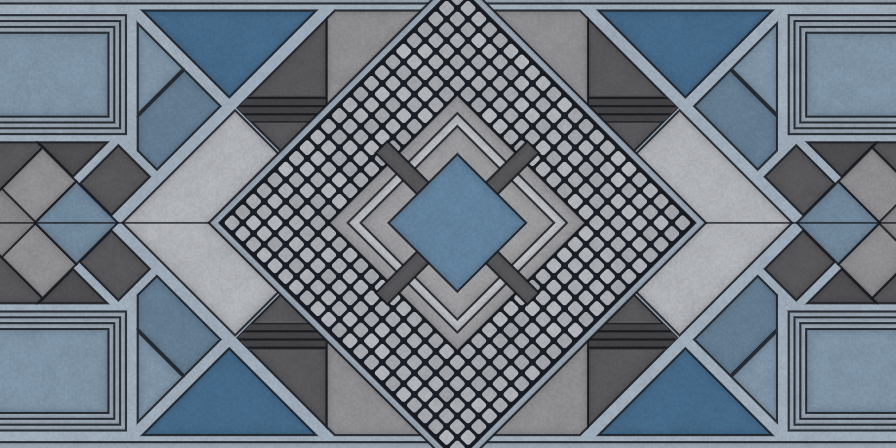
This pattern is drawn by a WebGL 2 fragment shader. Its source:

```glsl
#version 300 es
precision highp float;

uniform vec2 u_resolution;
out vec4 fragColor;

#define LIGHT vec3(0.68, 0.69, 0.71)
#define RIDGE vec3(0.61, 0.66, 0.71)
#define STONE vec3(0.55, 0.55, 0.56)
#define PANEL vec3(0.49, 0.57, 0.64)
#define STEEL vec3(0.39, 0.48, 0.56)
#define BLUE vec3(0.27, 0.41, 0.53)
#define TAUPE vec3(0.34, 0.34, 0.35)
#define INK vec3(0.07, 0.08, 0.10)
#define GRID_PITCH 13.0
#define LINE_HALF 0.9
#define GRAIN 0.07

// Design space: the canvas is 384 units high.
const float HEIGHT = 384.0;
const float FAR = 999.0;
const float DIAGONAL = 0.70711;

float hash(vec2 p) {
    vec3 h = fract(p.xyx * 0.1031);
    h += dot(h, h.yzx + 33.33);
    return fract((h.x + h.y) * h.z);
}

float noise(vec2 p) {
    vec2 i = floor(p), f = fract(p);
    f = f * f * (3.0 - 2.0 * f);
    vec2 e = vec2(0.0, 1.0);
    return mix(mix(hash(i), hash(i + e.yx), f.x),
               mix(hash(i + e), hash(i + e.yy), f.x), f.y);
}

float coverage(float dist) {
    float aa = 0.6 * HEIGHT / u_resolution.y;
    return 1.0 - smoothstep(-aa, aa, dist);
}

// Distance to a strip between two values, straight or at 45 degrees.
float strip(float v, float lo, float hi) { return max(lo - v, v - hi); }
float slant(float v, float lo, float hi) { return strip(v, lo, hi) * DIAGONAL; }

// Fills a shape, shading its rim and inking its outline.
void paint(inout vec3 color, float dist, vec3 tint) {
    float rim = 1.0 - 0.18 * exp(min(dist, 0.0) / 3.0);
    color = mix(color, tint * rim, coverage(dist));
    color = mix(color, INK, 0.8 * coverage(abs(dist) - LINE_HALF));
}

void sidePanels(inout vec3 color, vec2 q, float s, float d) {
    float top = q.y - 182.0;
    paint(color, top + 0.0 > 0.0 ? 188.0 - q.y : 6.0, RIDGE);

    // Triangles around the crossing ridges
    paint(color, max(max(slant(s, 303.0, FAR), slant(d, -FAR, 88.0)), top), BLUE);
    float wedge = max(slant(s, 212.0, 287.0), slant(d, -FAR, 90.0));
    float dark = max(max(wedge, 112.0 - q.x), top);
    paint(color, dark, TAUPE);
    float bars = max(dark, strip(q.y, 86.0, 109.0));
    color = mix(color, TAUPE * 0.75, coverage(bars));
    float bar = abs(fract((q.y - 86.0) / 7.0 + 0.5) - 0.5) * 7.0;
    color = mix(color, INK, 0.8 * coverage(max(bars, bar - 1.0)));
    paint(color, max(max(wedge, q.x - 112.0), top), STONE);
    paint(color, max(slant(s, 212.0, 287.0), slant(d, 94.0, FAR)), LIGHT);

    // Blue slabs beside the frames
    float slab = max(slant(d, 103.0, 212.0), q.x - 274.0);
    paint(color, max(slab, slant(s, 303.0, 365.0)), STEEL);
    paint(color, max(max(slab, slant(s, 367.0, FAR)), top), PANEL);

    // Diamonds along the horizontal axis
    float row = q.y - 69.0;
    float outer = slant(d, 291.0, FAR);
    paint(color, max(max(slant(s, 303.0, 357.0), slant(d, 224.0, 290.0)), row), TAUPE);
    paint(color, max(max(slant(s, 369.0, FAR), slant(d, 224.0, 290.0)), row), TAUPE * 0.9);
    paint(color, max(max(slant(s, 420.0, FAR), outer), row), TAUPE);
    paint(color, max(slant(s, 362.0, 420.0), outer), STONE);
    paint(color, max(slant(s, 362.0, 420.0), slant(d, 361.0, FAR)), STONE * 0.95);
    paint(color, max(slant(s, -FAR, 362.0), outer), mix(STEEL, PANEL, 0.5));

    // Nested frames in the corners
    float frame = max(284.0 - q.x, strip(q.y, 76.0, 178.0));
    paint(color, frame, RIDGE);
    paint(color, frame + 5.0, RIDGE);
    paint(color, frame + 10.0, RIDGE);
    paint(color, frame + 15.0, PANEL);
    color = mix(color, INK, 0.7 * coverage(max(q.y - 0.8, 212.0 - q.x)));
}

void centerDiamond(inout vec3 color, vec2 p, float s, float d) {
    // Border and tiled field
    paint(color, slant(s, -FAR, 213.0), RIDGE);
    float field = slant(s, -FAR, 204.0);
    paint(color, field, INK * 1.5);
    vec2 grid = vec2(p.x + p.y, p.x - p.y) * DIAGONAL / GRID_PITCH;
    vec2 cell = abs(fract(grid) - 0.5) * GRID_PITCH - 2.8;
    float tile = length(max(cell, 0.0)) - 2.4;
    vec3 tileTint = LIGHT * (0.90 + 0.12 * hash(floor(grid) + 80.0));
    color = mix(color, tileTint, coverage(max(tile, field + 1.0)));

    // Stepped medallion with diagonal arms
    paint(color, slant(s, -FAR, 110.0), STONE * 1.08);
    paint(color, slant(s, -FAR, 94.0), LIGHT * 1.08);
    paint(color, slant(s, -FAR, 83.0), STONE * 1.1);
    paint(color, max(slant(d, -10.0, 10.0), slant(s, 50.0, 130.0)), TAUPE);
    paint(color, slant(s, -FAR, 59.0), mix(STEEL, vec3(0.38, 0.52, 0.64), 0.6));
}

void main() {
    vec2 p = gl_FragCoord.xy / u_resolution.y * HEIGHT - vec2(392.0, 193.0);
    vec2 q = abs(p);
    float s = q.x + q.y, d = q.x - q.y;

    vec3 color = RIDGE;
    sidePanels(color, q, s, d);
    centerDiamond(color, p, s, d);

    // Fine grain over soft mottling
    float grain = noise(p * 0.6 + 500.0) + 0.6 * noise(p * 0.08 + 90.0) - 0.8;
    fragColor = vec4(color * (1.0 + GRAIN * grain), 1.0);
}
```
